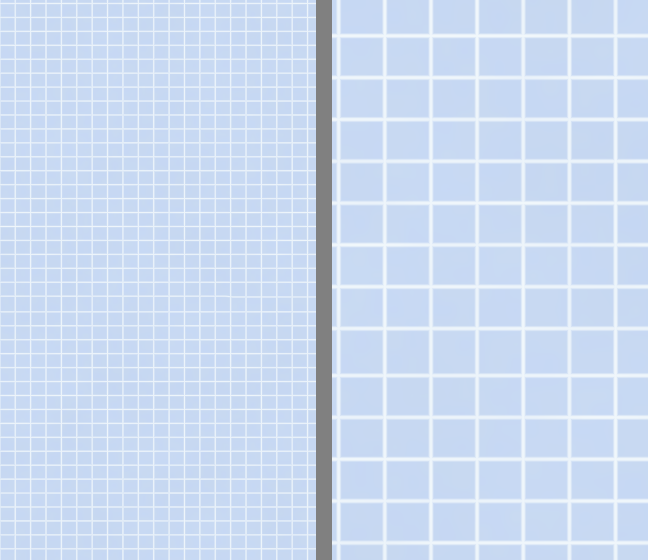
Left, the full canvas; right, a detail of the centre.
This pattern is drawn by a Shadertoy shader. Its source:

```glsl
// Pale blue sheet ruled with soft white lines: about 20 columns by 40 rows.
// Distances to evenly repeated lines give the grid; one row is slightly taller,
// and value noise adds faint mottling and uneven line strength.

float hash(vec2 p) {
    p = fract(p * vec2(0.1031, 0.1137));
    p += dot(p, p.yx + 33.33);
    return fract((p.x + p.y) * p.x * 17.0);
}

float valueNoise(vec2 p) {
    vec2 cell = floor(p);
    vec2 f = fract(p);
    f = f * f * (3.0 - 2.0 * f);
    return mix(mix(hash(cell), hash(cell + vec2(1.0, 0.0)), f.x),
               mix(hash(cell + vec2(0.0, 1.0)), hash(cell + vec2(1.0, 1.0)), f.x), f.y);
}

// Distance to the nearest whole number
float lineDistance(float x) {
    return abs(fract(x + 0.5) - 0.5);
}

// Soft stroke; all lengths are fractions of the canvas width
float stroke(float dist, float halfWidth, float pixel) {
    float blur = 0.0010 + 0.5 * pixel;
    return 1.0 - smoothstep(halfWidth - blur, halfWidth + blur, dist);
}

void mainImage(out vec4 fragColor, in vec2 fragCoord) {
    vec2 uv = fragCoord / iResolution.xy;
    float pixel = 1.0 / iResolution.x;
    float aspect = iResolution.y / iResolution.x;
    float depth = 1.0 - uv.y;

    // Rows below the seam sit slightly lower, making one row taller
    float seam = step(0.543, depth);
    float rowShift = 0.0031 * seam;

    // The line above the seam dips a little towards the right
    rowShift += 0.0014 * step(0.518, depth) * (1.0 - seam) * smoothstep(0.71, 0.74, uv.x);

    // Grid coordinates: whole numbers fall on the lines
    vec2 pitch = vec2(0.04869, 0.02489);
    vec2 grid = (vec2(uv.x, depth - rowShift) - vec2(0.0482, 0.0062)) / pitch;
    float columnLine = stroke(lineDistance(grid.x) * pitch.x, 0.0020, pixel);
    float rowLine = stroke(lineDistance(grid.y) * pitch.y * aspect, 0.0020, pixel);

    // Line strength drifts along each line and from line to line
    vec2 lineId = floor(grid + 0.5);
    columnLine *= 0.86 + 0.14 * valueNoise(vec2(lineId.x * 7.0, grid.y * 0.6));
    rowLine *= 0.82 + 0.18 * valueNoise(vec2(grid.x * 0.6, lineId.y * 7.0 + 90.0));
    float ruling = max(columnLine, rowLine);

    // Paper with faint blotches and a slight drift between cells
    vec2 p = vec2(uv.x, uv.y * aspect);
    float mottle = valueNoise(p * 55.0) - 0.5;
    float tone = valueNoise(p * 9.0 + 40.0) - 0.5 + 0.4 * (hash(floor(grid) + 60.0) - 0.5);
    vec3 paper = vec3(0.780, 0.848, 0.950);
    paper += mottle * vec3(0.008, 0.006, -0.012) + tone * 0.008;

    vec3 color = mix(paper, vec3(0.945, 0.970, 0.985), ruling);
    fragColor = vec4(color, 1.0);
}
```
